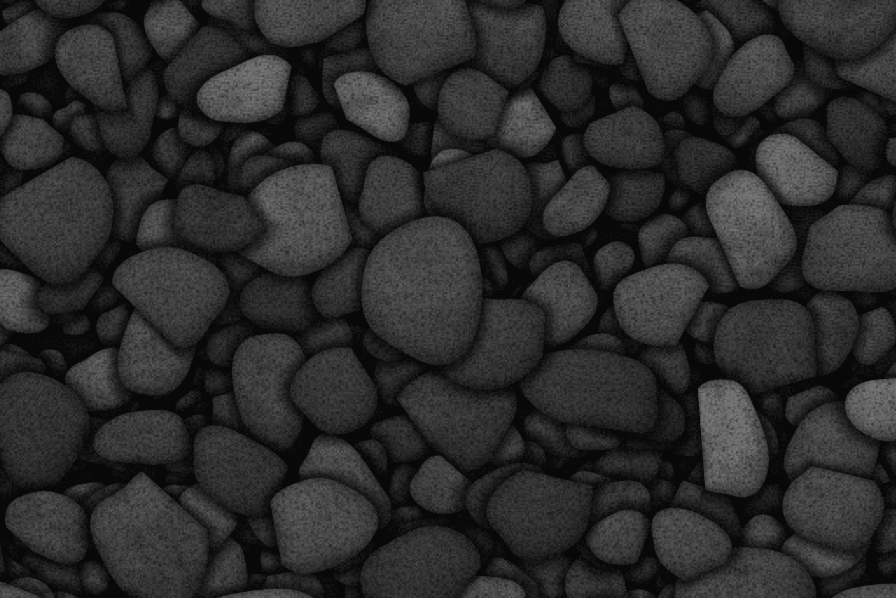
This texture is drawn by a Shadertoy shader. Its source:

```glsl
// A bed of dark grey pebbles under soft light from above.
// Rotated jittered grids of rounded stones are painted from small and deep
// to large and high; each stone shades itself and shadows those below it.

const int LAYERS = 5;
const float GAP_TONE = 0.07;
const vec2 LIGHT_DIR = vec2(-0.35, 0.94);

vec3 hash3(vec2 p) {
    vec3 q = vec3(dot(p, vec2(127.1, 311.7)),
                  dot(p, vec2(269.5, 183.3)),
                  dot(p, vec2(419.2, 371.9)));
    return fract(sin(q) * 43758.5);
}

mat2 rotation(float a) {
    float c = cos(a), s = sin(a);
    return mat2(c, s, -s, c);
}

// Distance to the nearest scattered point, in cells
float cellular(vec2 p) {
    vec2 cell = floor(p);
    float nearest = 2.0;
    for (int y = -1; y <= 1; y++)
    for (int x = -1; x <= 1; x++) {
        vec2 id = cell + vec2(x, y);
        nearest = min(nearest, length(id + hash3(id).xy - p));
    }
    return nearest;
}

// Layered, warped sines for soft mineral mottling, about -1 to 1
float mottle(vec2 p) {
    float sum = 0.0, amp = 0.5;
    for (int i = 0; i < 5; i++) {
        p = rotation(1.1) * p * 1.7 + 0.7 * sin(p.yx * 1.3);
        sum += amp * sin(p.x) * cos(p.y);
        amp *= 0.72;
    }
    return sum;
}

// Radial level of a stone: 0 at its centre, 1 on its outline
float stoneLevel(vec2 q, vec3 shape) {
    float power = mix(2.0, 2.8, shape.x);
    vec2 a = pow(abs(q) + 1e-4, vec2(power));
    float level = pow(a.x + a.y, 1.0 / power);
    float angle = atan(q.y, q.x);
    level /= 1.0 + 0.07 * sin(2.0 * angle + 6.3 * shape.y)
                 + 0.06 * sin(3.0 * angle + 6.3 * shape.z)
                 + 0.02 * sin(5.0 * angle + 9.0 * shape.x);
    // One side is worn flat on some stones
    vec2 side = rotation(6.3 * shape.z) * vec2(1.0, 0.0);
    return max(level, dot(q, side) * mix(0.9, 1.5, shape.y));
}

// Tone of a stone's surface from its level and outward direction
float stoneShade(float level, vec2 outward, float tone) {
    float l = min(level, 1.0);
    float slope = l * l * dot(outward, LIGHT_DIR);
    return tone * (1.0 + 0.26 * slope) * (1.0 - 0.42 * pow(l, 6.0));
}

// Paints one layer of stones; state holds tone and surface seed
vec2 paintLayer(vec2 state, vec2 p, float size, float share, float depth, float seed) {
    mat2 turn = rotation(seed * 1.9 + 0.4);
    vec2 g = turn * p / size + seed * 17.3;
    vec2 cell = floor(g);
    float blur = 0.8 / iResolution.y;
    for (int y = -1; y <= 1; y++)
    for (int x = -1; x <= 1; x++) {
        vec2 id = cell + vec2(x, y);
        vec3 place = hash3(id + seed * 3.7);
        vec3 shape = hash3(id + 51.3 + seed);
        vec3 look = hash3(id + 93.8 - seed);
        if (place.z > share) continue;

        vec2 offset = (g - id - 0.5 - 0.46 * (place.xy - 0.5)) * size * turn;
        float radius = size * mix(0.36, 0.60, look.x);
        vec2 radii = radius * vec2(1.0, mix(0.60, 0.96, look.y));
        mat2 lie = rotation((shape.x + shape.y - 1.0) * 2.2);
        float level = stoneLevel(lie * offset / radii, shape);
        float d = (level - 1.0) * radii.y;

        // Contact shadow, then the stone over it
        state.x *= mix(0.28, 1.0, smoothstep(-0.004, 0.026, d));
        float tone = mix(0.18, 0.31, look.z) + 0.09 * smoothstep(0.88, 1.0, look.z);
        vec2 outward = offset / (length(offset) + 1e-4);
        float cover = 1.0 - smoothstep(-blur, blur, d);
        state.x = mix(state.x, stoneShade(level, outward, tone * depth), cover);
        if (cover > 0.5) state.y = look.x * 40.0 + place.x * 23.0;
    }
    return state;
}

void mainImage(out vec4 fragColor, in vec2 fragCoord) {
    vec2 p = fragCoord / iResolution.y;
    vec2 state = vec2(GAP_TONE, 0.0);
    for (int i = 0; i < LAYERS; i++) {
        float rise = float(i) / float(LAYERS - 1);
        state = paintLayer(state, p, mix(0.075, 0.19, rise),
                           mix(0.95, 0.62, rise), mix(0.78, 1.03, rise), float(i) + 1.0);
    }

    // Mottling and small pits, different on every stone
    vec2 surface = p + state.y;
    float pits = 1.0 - smoothstep(0.08, 0.30, cellular(surface * 75.0));
    float roughness = mix(0.06, 0.22, fract(state.y * 1.7));
    float tone = state.x * (1.0 + roughness * mottle(surface * 22.0) - 0.22 * pits);

    // Fine print-like grain, fixed to the canvas
    float grain = hash3(floor(p * 342.0)).x - 0.5;
    tone += grain * (0.045 + 0.18 * tone);
    fragColor = vec4(vec3(clamp(tone, 0.03, 0.45)), 1.0);
}
```
